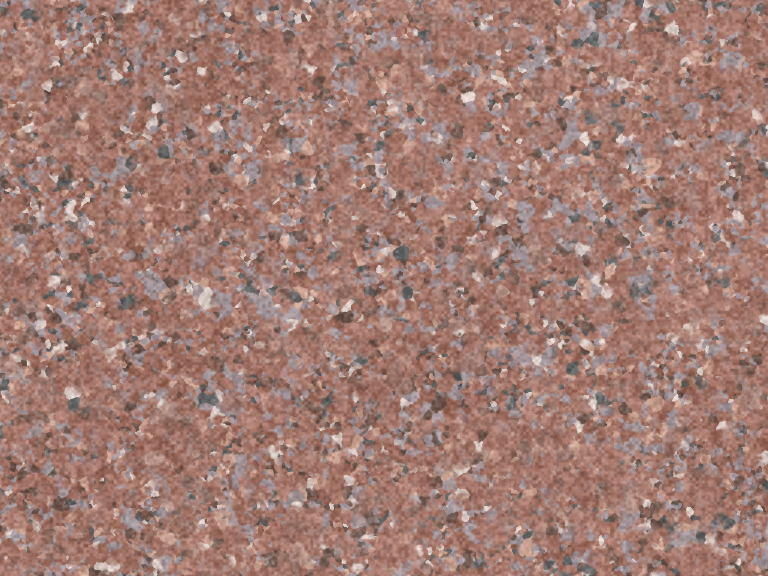
Write a Shadertoy shader that draws this texture.

```glsl
// Polished red granite: salmon feldspar, mauve quartz, pale flecks and dark mica.

float hash(vec2 p) {
    return fract(sin(dot(p, vec2(127.1, 311.7))) * 43758.5453);
}

vec2 hash2(vec2 p) {
    return vec2(hash(p), hash(p + 57.3));
}

float noise(vec2 p) {
    vec2 cell = floor(p), f = fract(p);
    f = f * f * (3.0 - 2.0 * f);
    return mix(mix(hash(cell), hash(cell + vec2(1, 0)), f.x),
               mix(hash(cell + vec2(0, 1)), hash(cell + vec2(1, 1)), f.x), f.y);
}

float fbm(vec2 p) {
    float sum = 0.0, gain = 0.5;
    for (int i = 0; i < 3; i++) {
        sum += gain * noise(p);
        p = mat2(1.6, 1.2, -1.2, 1.6) * p + 9.7;
        gain *= 0.5;
    }
    return sum / 0.875;
}

// Colour of one grain, picked by a share from 0 to 1
vec3 mineral(float share) {
    if (share < 0.10) return vec3(0.44, 0.34, 0.30);  // brown mica
    if (share < 0.15) return vec3(0.39, 0.38, 0.37);  // slate
    if (share < 0.41) return vec3(0.60, 0.41, 0.35);  // deep red feldspar
    if (share < 0.65) return vec3(0.66, 0.47, 0.42);  // salmon feldspar
    if (share < 0.86) return vec3(0.62, 0.56, 0.57);  // mauve quartz
    if (share < 0.93) return vec3(0.77, 0.61, 0.54);  // light salmon
    return vec3(0.83, 0.76, 0.73);                    // pale fleck
}

// Irregular cells with softly blended borders
vec3 grains(vec2 p, float softness) {
    vec2 cell = floor(p);
    vec3 sum = vec3(0.0);
    float total = 0.0;
    for (int y = -1; y <= 1; y++) {
        for (int x = -1; x <= 1; x++) {
            vec2 id = cell + vec2(x, y);
            vec2 d = p - id - hash2(id);
            float size = 0.7 + 0.6 * hash(id + 23.9);
            float weight = exp(-dot(d, d) * softness / size) + 1e-6;
            sum += weight * mineral(hash(id + 91.7));
            total += weight;
        }
    }
    return sum / total;
}

void mainImage(out vec4 fragColor, in vec2 fragCoord) {
    vec2 p = fragCoord / iResolution.y;

    // Ragged grain outlines
    vec2 warp = vec2(fbm(p * 90.0), fbm(p * 90.0 + 41.3)) - 0.5;
    vec2 q = p + 0.013 * warp;

    // Coarse crystals broken up by finer ones
    vec3 coarse = grains(q * 52.0, 22.0);
    vec3 fine = grains(q * 105.0 + 17.0, 18.0);
    vec3 color = mix(coarse, fine, smoothstep(0.40, 0.62, fbm(p * 48.0 + 5.1)));

    // Red feldspar matrix between the crystals
    vec3 matrix = mix(vec3(0.58, 0.39, 0.33), vec3(0.68, 0.50, 0.45), fbm(p * 120.0));
    color = mix(color, matrix, 0.65 * smoothstep(0.48, 0.62, fbm(p * 30.0 + 63.0)));

    // Broad drift of tone, then fine mineral grit
    color += 0.05 * (fbm(p * 5.0 + 2.4) - 0.5);
    color += 0.16 * (noise(p * 190.0 + 8.0) - 0.5) + 0.10 * (fbm(p * 85.0 + 30.0) - 0.5);

    color = vec3(0.633, 0.50, 0.466) + 1.08 * (color - vec3(0.622, 0.482, 0.442));
    fragColor = vec4(clamp(color, 0.0, 1.0), 1.0);
}
```
